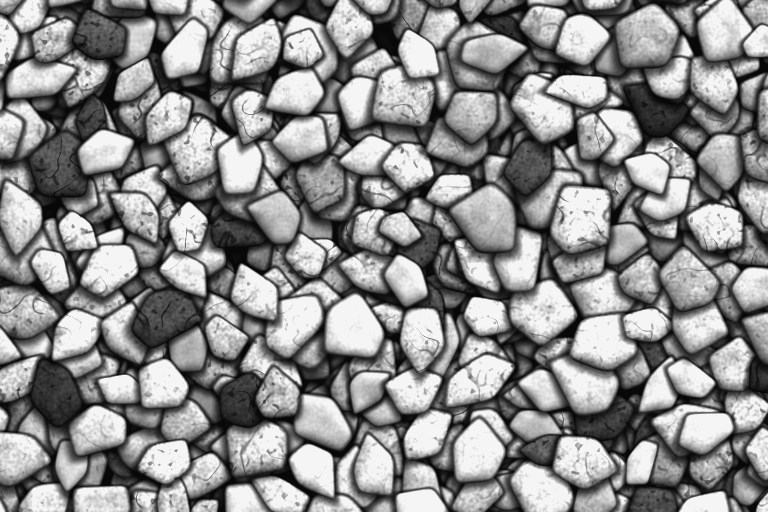
Give the GLSL for this texture, as a Shadertoy shader.

```glsl
// A bed of grey pebbles under soft light from above, in black and white.
// Layers of scattered rounded polygons are painted from the bottom up; each is
// domed, lit, stained and cracked by gradient noise, and shades those below.

#define LAYERS 5
#define CELL 0.115          // grid spacing in canvas heights
#define SCATTER 0.7         // offset of a pebble within its cell
#define BULGE 1.1           // steepness of the domed edges
#define BUMP 0.32           // unevenness of the surface
#define SHADOW 0.74         // darkness of the contact shadows
#define DEPTH_DIM 0.62      // brightness of the lowest layer
#define DARK_SHARE 0.07     // share of dark stones
#define GAP_TONE 0.05
#define LIGHT vec3(0.18, 0.55, 0.82)

const float TAU = 6.2831853;
const int SIDES = 5;

vec2 hash2(vec2 p) {
    vec3 a = fract(p.xyx * vec3(0.1031, 0.1030, 0.0973));
    a += dot(a, a.yzx + 33.33);
    return fract((a.xx + a.yz) * a.zy);
}

float corner(vec2 cell, vec2 offset, vec2 f) {
    return dot(hash2(cell + offset) * 2.0 - 1.0, f - offset);
}

// Gradient noise, about -0.7 to 0.7
float noise(vec2 p) {
    vec2 i = floor(p), f = p - i;
    vec2 u = f * f * f * (f * (f * 6.0 - 15.0) + 10.0);
    float low = mix(corner(i, vec2(0, 0), f), corner(i, vec2(1, 0), f), u.x);
    float high = mix(corner(i, vec2(0, 1), f), corner(i, vec2(1, 1), f), u.x);
    return mix(low, high, u.y);
}

// Rounded polygon: 0 at the centre, 1 on the rim; also gives its gradient
float outline(vec2 q, vec2 seed, out vec2 grad) {
    float sum = 1e-12;
    grad = vec2(0.0);
    for (int i = 0; i < SIDES; i++) {
        vec2 h = hash2(seed + float(i) * 7.3);
        float angle = TAU * (float(i) + 0.5 * h.x) / float(SIDES);
        vec2 side = vec2(cos(angle), sin(angle)) / mix(0.85, 1.15, h.y);
        float t = max(dot(q, side), 0.0);
        float t7 = t * t * t * t * t * t * t;
        sum += t7 * t;
        grad += t7 * side;
    }
    float f = pow(sum, 0.125);
    grad /= pow(f, 7.0);
    return f;
}

// Tone of the stone itself: base grey, stains, veins and pits
float stoneTone(vec2 p, vec2 kind) {
    bool dark = kind.x < DARK_SHARE;
    float base = dark ? mix(0.2, 0.36, kind.y) : mix(0.74, 1.1, fract(kind.x * 7.0));
    float rough = dark ? 1.0 : kind.y;
    float stain = noise(p * 24.0);
    float grain = noise(p * 60.0) * 0.6 + noise(p * 140.0);
    float vein = abs(noise(p * 20.0 + 0.5 * stain + 9.0));
    float veinMask = rough * smoothstep(-0.1, 0.25, noise(p * 13.0 + 4.0));
    float tone = base * (1.0 + 0.22 * stain + mix(0.12, 0.45, rough) * grain);
    tone *= 1.0 - 0.6 * veinMask * (1.0 - smoothstep(0.0, 0.06, vein));
    float pits = smoothstep(0.2, 0.4, noise(p * 75.0 + 2.0));
    return tone * (1.0 - 0.5 * rough * pits);
}

// Paints one pebble, or its shadow, over the tone below it
float paintPebble(float below, vec2 p, vec2 seed, float dim, float pixel) {
    vec2 form = hash2(seed + 11.7), kind = hash2(seed + 41.3);
    float angle = TAU * hash2(seed + 73.1).x;
    vec2 radii = CELL * mix(0.36, 0.56, form.x) * vec2(1.0, mix(0.6, 0.97, form.y));
    mat2 turn = mat2(cos(angle), sin(angle), -sin(angle), cos(angle));
    vec2 q = (p * turn) / radii;
    if (dot(q, q) > 5.0) return below;

    vec2 grad;
    float f = outline(q, seed, grad);
    float facing = dot(normalize(p + 1e-6), normalize(LIGHT.xy));
    float reach = mix(0.45, 0.14, 0.5 + 0.5 * facing);
    below *= mix(1.0 - SHADOW, 1.0, smoothstep(0.0, reach, f - 1.0));

    float cover = 1.0 - smoothstep(-pixel, pixel, (f - 1.0) * radii.y);
    if (cover <= 0.0) return below;

    // Domed surface with an uneven skin
    vec2 skin = p + seed * 0.37;
    vec2 slope = turn * (grad / radii) * radii.y * f * f * f * BULGE;
    slope += BUMP * vec2(noise(skin * 22.0), noise(skin * 22.0 + 31.0));
    float light = max(dot(normalize(vec3(slope, 1.0)), LIGHT), 0.06) / LIGHT.z;
    float rim = mix(0.4, 1.0, 1.0 - smoothstep(0.88, 1.0, f));
    return mix(below, stoneTone(skin, kind) * light * rim * dim, cover);
}

void mainImage(out vec4 fragColor, in vec2 fragCoord) {
    vec2 uv = fragCoord / iResolution.y;
    float pixel = 0.75 / iResolution.y;
    float tone = GAP_TONE;

    for (int k = 0; k < LAYERS; k++) {
        float layer = float(k);
        vec2 shift = layer * vec2(17.37, 23.61) + 5.0;
        float dim = mix(DEPTH_DIM, 1.0, layer / float(LAYERS - 1));
        vec2 home = floor(uv / CELL + shift);
        for (int y = -1; y <= 1; y++)
        for (int x = -1; x <= 1; x++) {
            vec2 cell = home + vec2(x, y);
            vec2 seed = cell + layer * 57.0;
            vec2 centre = cell + 0.5 + SCATTER * (hash2(seed) - 0.5) - shift;
            tone = paintPebble(tone, uv - centre * CELL, seed, dim, pixel);
        }
    }
    fragColor = vec4(vec3(clamp(tone, 0.03, 0.96)), 1.0);
}
```
